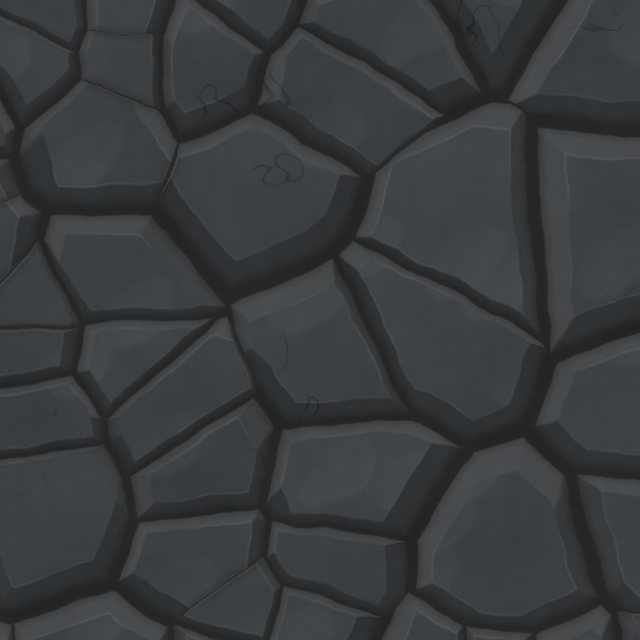
Give the GLSL for this texture, as a Shadertoy shader.

```glsl
const vec3 GAP_COLOUR  = vec3(0.145, 0.153, 0.157);
const vec3 WALL_COLOUR = vec3(0.185, 0.195, 0.203);
const vec3 TOP_COLOUR  = vec3(0.240, 0.251, 0.260);
const vec3 LIT_COLOUR  = vec3(0.284, 0.294, 0.302);
const vec2 LIGHT_DIR   = vec2(-0.25, 0.97);
const float GRID = 3.5;            // large stones across the canvas
const float CLUSTER_CHANCE = 0.2;  // grid cells broken into small stones
const int CLUSTER_SIZE = 6;
const int REACH = 2;
const float SEAM_CHANCE = 0.17;    // neighbours that touch along a thin crack
const float GAP_WIDTH = 0.034;
const float BEVEL_WIDTH = 0.105;
const float RIM_WIDTH = 0.012;
const float SOFTNESS = 0.007;

vec2 hash2(vec2 p) {
    vec3 q = fract(p.xyx * vec3(0.1031, 0.1030, 0.0973));
    q += dot(q, q.yzx + 33.33);
    return fract((q.xx + q.yz) * q.zy);
}

float layeredSines(vec2 p) {
    float sum = 0.0, amplitude = 0.5;
    for (int i = 0; i < 5; i++) {
        p = mat2(0.8, 0.6, -0.6, 0.8) * p * 1.7 + 1.3;
        sum += amplitude * sin(p.x + 1.5 * sin(p.y));
        amplitude *= 0.6;
    }
    return sum;
}

int seedCount(vec2 cell) {
    return hash2(cell + 71.0).x < CLUSTER_CHANCE ? CLUSTER_SIZE : 1;
}

vec2 seedPoint(vec2 cell, int k, int count) {
    vec2 jitter = mix(vec2(0.12), vec2(0.88), hash2(cell + float(k) * 17.3 + 5.0));
    if (count == 1) return cell + jitter;
    return cell + (vec2(k % 2, k / 2) + jitter) / vec2(2.0, 3.0);
}

vec2 nearestSeed(vec2 p) {
    vec2 nearest = p;
    float best = 1e3;
    for (int y = -REACH; y <= REACH; y++)
    for (int x = -REACH; x <= REACH; x++) {
        vec2 cell = floor(p) + vec2(x, y);
        int count = seedCount(cell);
        for (int k = 0; k < count; k++) {
            vec2 s = seedPoint(cell, k, count);
            float d = dot(s - p, s - p);
            if (d < best) { best = d; nearest = s; }
        }
    }
    return nearest;
}

// Soft brush dabs: one tilted blob in some cells, fading upwards
float brushDabs(vec2 p) {
    float dabs = 0.0;
    for (int y = -1; y <= 1; y++)
    for (int x = -1; x <= 1; x++) {
        vec2 cell = floor(p) + vec2(x, y);
        vec2 h = hash2(cell + 40.0);
        vec2 q = mat2(0.8, -0.6, 0.6, 0.8) * (p - cell - h);
        float blob = 1.0 - smoothstep(0.36, 0.46, length(q * vec2(0.8, 1.3)));
        dabs = max(dabs, blob * step(0.6, hash2(cell + 9.0).y) * clamp(0.6 - q.y, 0.0, 1.0));
    }
    return dabs;
}

void mainImage(out vec4 fragColor, in vec2 fragCoord) {
    vec2 flatPos = fragCoord / iResolution.y * GRID + 20.0;
    vec2 p = flatPos + 0.035 * vec2(layeredSines(flatPos * 1.4), layeredSines(flatPos * 1.4 + 9.0))
                     + 0.006 * layeredSines(flatPos * 9.0);
    vec2 seed = nearestSeed(p);

    // Stone outline: gap distance, bevel position and blended facet tone
    float gapDist = 1e3, bevelPos = 1e3, bevelWidth = 1.0;
    float toneSum = 0.0, weightSum = 0.0;
    for (int y = -REACH; y <= REACH; y++)
    for (int x = -REACH; x <= REACH; x++) {
        vec2 cell = floor(p) + vec2(x, y);
        int count = seedCount(cell);
        for (int k = 0; k < count; k++) {
            vec2 other = seedPoint(cell, k, count);
            float span = distance(other, seed);
            if (span < 0.003) continue;
            vec2 outward = (other - seed) / span;
            vec2 pairHash = hash2((seed + other) * 31.0);
            float scale = min(span, 1.2) * (pairHash.x < SEAM_CHANCE ? 0.14 : 1.0);
            float d = dot(0.5 * (seed + other) - p, outward) - GAP_WIDTH * scale;
            float width = BEVEL_WIDTH * scale * mix(0.6, 1.4, hash2(other * 13.0 + seed * 7.0).x);
            float facing = dot(outward, LIGHT_DIR) + 0.4 * (pairHash.y - 0.5);
            float weight = exp(-25.0 * min(d / width, 2.0));
            toneSum += weight * smoothstep(-0.4, 0.7, facing);
            weightSum += weight;
            gapDist = min(gapDist, d);
            if (d / width < bevelPos) { bevelPos = d / width; bevelWidth = width; }
        }
    }
    float facetTone = toneSum / weightSum;

    // Worn top face
    float mottle = layeredSines(flatPos * 3.0);
    float grain = layeredSines(flatPos * 19.0);
    vec3 top = TOP_COLOUR + 0.010 * mottle + 0.004 * grain;
    top += 0.020 * (hash2(seed * 23.0).x - 0.5) + 0.022 * (p.y - seed.y);
    top += 0.028 * brushDabs(flatPos * 2.2 + 0.12 * mottle);

    // Bevelled sides with a broken bright rim
    vec3 side = mix(WALL_COLOUR, LIT_COLOUR, facetTone) + 0.007 * mottle + 0.004 * grain;
    float rimDist = (bevelPos - 1.0) * bevelWidth;
    vec3 colour = mix(side, top, smoothstep(-SOFTNESS, SOFTNESS, rimDist));
    float rim = 1.0 - smoothstep(0.0, RIM_WIDTH, abs(rimDist));
    colour += 0.045 * rim * smoothstep(-0.5, 0.6, layeredSines(flatPos * 2.3 + 4.0));

    // Short hairline cracks
    float crack = 1.0 - smoothstep(0.0, 0.035, abs(layeredSines(flatPos * 2.1 + 30.0)));
    colour -= 0.05 * crack * smoothstep(0.45, 0.75, layeredSines(flatPos * 1.3 + 50.0));

    // Shaded gaps between stones
    colour *= mix(0.86, 1.0, smoothstep(0.0, 0.05, gapDist));
    vec3 gap = GAP_COLOUR * (1.0 + 0.05 * mottle) + 0.25 * min(gapDist, 0.0);
    colour = mix(gap, colour, smoothstep(-SOFTNESS, SOFTNESS, gapDist));
    fragColor = vec4(colour, 1.0);
}
```
